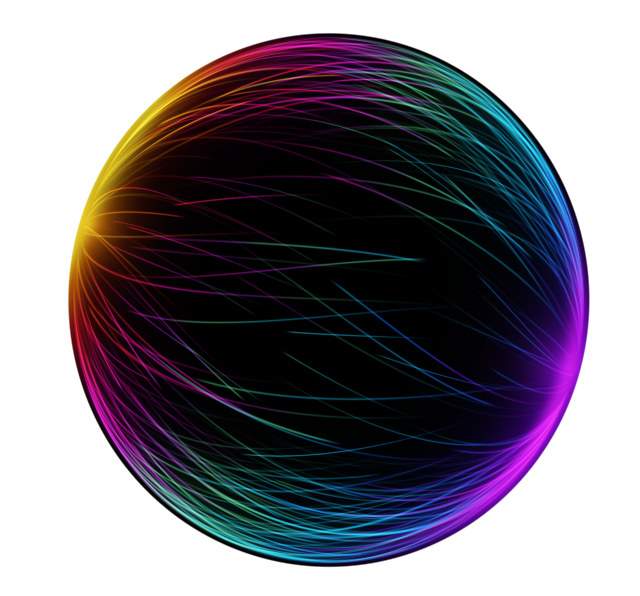
A Shadertoy shader for this background:

```glsl
// A black globe on white, wrapped in glowing fibres that run between two poles.
// Each layer cuts twisted meridians into cells; every cell holds one tapered
// streak whose hue follows a spectrum laid along the tilted pole axis.

#define CENTER vec2(0.5518, 0.4965)
#define RADII vec2(0.437, 0.4475)
#define TILT -0.277
#define LAYERS 26
#define LINE_WIDTH 0.0036
#define TWIST 0.85
#define HUE_SPREAD 1.05
#define STREAK_GAIN 1.25
#define GLOW_GAIN 0.85

const float PI = 3.14159265;

float hash(vec2 p) {
    vec3 q = fract(p.xyx * vec3(0.1031, 0.1030, 0.0973));
    q += dot(q, q.yzx + 33.33);
    return fract((q.x + q.y) * q.z);
}

// Hue along the axis: yellow, red, magenta, green, cyan, blue, violet.
vec3 spectrum(float c) {
    vec3 col = vec3(1.0, 0.74, 0.08);
    col = mix(col, vec3(1.0, 0.36, 0.03), smoothstep(-0.98, -0.90, c));
    col = mix(col, vec3(0.95, 0.07, 0.14), smoothstep(-0.91, -0.80, c));
    col = mix(col, vec3(0.85, 0.04, 0.60), smoothstep(-0.80, -0.58, c));
    col = mix(col, vec3(0.48, 0.10, 0.65), smoothstep(-0.55, -0.32, c));
    col = mix(col, vec3(0.22, 0.68, 0.40), smoothstep(-0.32, -0.10, c));
    col = mix(col, vec3(0.05, 0.56, 0.74), smoothstep(-0.05, 0.28, c));
    col = mix(col, vec3(0.06, 0.28, 0.95), smoothstep(0.40, 0.75, c));
    col = mix(col, vec3(0.42, 0.05, 1.0), smoothstep(0.74, 0.92, c));
    return mix(col, vec3(0.85, 0.08, 1.0), smoothstep(0.93, 1.03, c));
}

// One layer of streaks; g is (along axis, across axis) on the unit disc.
vec3 streakLayer(vec2 g, float hue, float layer, float pixel) {
    float q = sqrt(max(1.0 - g.x * g.x, 1e-4));
    float z = sqrt(max(1.0 - dot(g, g), 1e-4));
    float side = clamp(g.y / q, -1.0, 1.0);
    float latitude = asin(clamp(g.x, -1.0, 1.0));
    float fine = layer / float(LAYERS - 1);
    float twist = TWIST * (hash(vec2(layer, 7.0)) - 0.5);
    float count = mix(7.0, 32.0, fine * fine);

    // Cell index and true distance to the streak inside it.
    float x = (asin(side) + twist * latitude) * count / PI
            + 40.0 + hash(vec2(layer, 3.0));
    vec2 id = vec2(floor(x), layer * 17.0 + 5.0);
    vec2 slope = vec2(g.y * g.x / (q * q * z) + twist / q, 1.0 / z);
    float cell = PI / (count * length(slope));
    float dist = (fract(x) - 0.5 - 0.6 * (hash(id) - 0.5)) * cell;

    // Each streak swells from a thin tail to a bright head.
    float h = hash(id + 21.3);
    float span = mix(0.45, 1.7, h * h) + 1.1 * fine;
    float start = mix(-1.75, 1.0 - 0.6 * fine, hash(id + 47.1));
    float t = (latitude - start) / span;
    if (hash(id + 63.7) < 0.5) t = 1.0 - t;
    float taper = smoothstep(0.0, 0.75, t) * (1.0 - smoothstep(0.93, 1.0, t));

    float width = max(LINE_WIDTH * mix(0.7, 1.1, h), 0.7 * pixel);
    float line = exp(-dist * dist / (width * width));
    line *= taper * min(1.0, cell / (3.0 * width));

    // Coarse layers reach the middle; fine ones gather at the rim.
    float edge = abs(side);
    float broad = mix(0.55, 0.9, smoothstep(0.2, 0.9, edge));
    float dense = 0.75 * smoothstep(0.5, 0.95, edge);
    line *= mix(broad, dense, smoothstep(0.45, 0.65, fine));
    line *= mix(0.25, 1.0, hash(id + 88.2));

    float shift = HUE_SPREAD * (hash(id + 11.9) - 0.5) * q * q;
    return spectrum(hue + shift * (1.0 - 0.6 * fine)) * line;
}

// Soft light along the rim, strongest around both poles.
vec3 rimGlow(vec2 g, float r, float hue) {
    float depth = max(1.0 - r, 0.0);
    float warm = exp(-8.0 * max(hue + 0.97, 0.0));
    float cool = exp(-7.0 * max(0.98 - hue, 0.0));
    float inner = smoothstep(1.0, 0.965, r);
    vec3 light = spectrum(hue) * exp(-8.0 * depth) * 0.24 * inner;
    light += spectrum(hue) * warm * (1.5 * exp(-22.0 * depth) + 0.3 * exp(-7.0 * depth));
    light += vec3(0.36, 0.02, 0.95) * cool * 0.9 * exp(-6.0 * depth);
    light += vec3(0.75, 0.05, 0.9) * cool * exp(-900.0 * pow(r - 0.955, 2.0));
    light += vec3(1.0, 0.45, 0.04) * exp(-14.0 * length(g - vec2(-0.96, 0.02)));
    light += vec3(0.55, 0.05, 0.9) * exp(-12.0 * length(g - vec2(0.95, 0.01)));
    return light * GLOW_GAIN;
}

void mainImage(out vec4 fragColor, in vec2 fragCoord) {
    vec2 p = (fragCoord / iResolution.y - CENTER) / RADII;
    float pixel = 1.0 / (iResolution.y * RADII.y);
    float r = length(p);
    vec2 axis = vec2(cos(TILT), sin(TILT));
    vec2 g = vec2(dot(p, axis), dot(p, vec2(-axis.y, axis.x)));
    float hue = g.x - 0.25 * g.y;

    // Gather light only on the globe.
    vec3 light = vec3(0.0);
    if (r < 1.0 + pixel) {
        vec2 shell = g / vec2(0.985, 0.99);
        float inside = smoothstep(1.0, 0.985, length(shell));
        for (int i = 0; i < LAYERS; i++)
            light += streakLayer(shell, hue, float(i), pixel) * inside;
        light = light * STREAK_GAIN + rimGlow(g, r, hue);
    }
    vec3 globe = 1.0 - exp(-1.25 * light);
    float cover = 1.0 - smoothstep(1.0 - pixel, 1.0 + pixel, r);
    fragColor = vec4(mix(vec3(1.0), globe, cover), 1.0);
}
```
